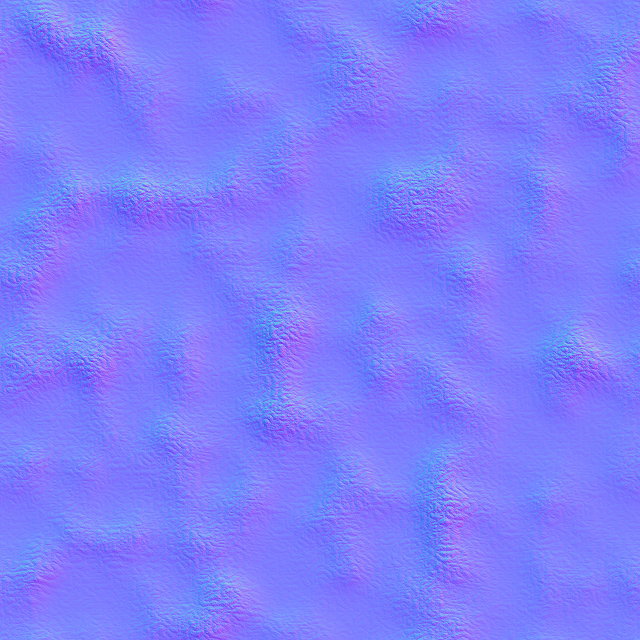
Write a Shadertoy shader that draws this texture map.

```glsl
const vec2 MOUND_CELLS = vec2(8.0);
const vec2 GRAIN_CELLS = vec2(78.0, 104.0);
const float SAMPLE_STEP = 0.0008;

// Integer hash giving a unit gradient for a lattice cell
vec2 cellGradient(vec2 cell, float seed) {
    uvec3 v = uvec3(cell, seed) * 1664525u + 1013904223u;
    v.x += v.y * v.z;
    v.y += v.z * v.x;
    v.z += v.x * v.y;
    v ^= v >> 16u;
    v.x += v.y * v.z;
    float angle = float(v.x & 0xFFFFu) / 65536.0 * 6.2832;
    return vec2(cos(angle), sin(angle));
}

float cornerValue(vec2 cell, vec2 local, vec2 corner, vec2 period, float seed) {
    return dot(cellGradient(mod(cell + corner, period), seed), local - corner);
}

// Gradient noise that repeats across the unit canvas
float tiledNoise(vec2 p, vec2 period, float seed) {
    vec2 q = p * period;
    vec2 cell = floor(q);
    vec2 f = q - cell;
    vec2 w = f * f * f * (f * (f * 6.0 - 15.0) + 10.0);
    float low = mix(cornerValue(cell, f, vec2(0, 0), period, seed),
                    cornerValue(cell, f, vec2(1, 0), period, seed), w.x);
    float high = mix(cornerValue(cell, f, vec2(0, 1), period, seed),
                     cornerValue(cell, f, vec2(1, 1), period, seed), w.x);
    return mix(low, high, w.y);
}

// Broad swells, 0 in the hollows and 1 on the crests
float moundMask(vec2 p, vec2 period) {
    float n = tiledNoise(p, period, 5.0)
            + 0.3 * tiledNoise(p, period * 2.0 - 1.0, 8.0);
    return smoothstep(-0.55, 0.75, n);
}

// Creased grain whose octaves share the same steepness
float grain(vec2 p, vec2 period) {
    float sum = 0.0;
    float amplitude = 1.0;
    for (int i = 0; i < 3; i++) {
        sum += amplitude * abs(tiledNoise(p, period, 20.0 + float(i)));
        period *= 2.0;
        amplitude *= 0.5;
    }
    return sum;
}

// Mounds carry more roughness than the hollows
float surfaceHeight(vec2 p) {
    float m = moundMask(p, MOUND_CELLS);
    float crest = m * m * m;
    vec2 slipped = p + 0.025 * m * vec2(0.7, -0.7);
    float roughness = 0.0004 + 0.0009 * m + 0.0026 * crest;
    return 0.006 * m + 0.008 * crest + roughness * grain(slipped, GRAIN_CELLS);
}

vec3 surfaceNormal(vec2 p, float e) {
    vec2 dx = vec2(e, 0.0);
    vec2 dy = vec2(0.0, e);
    vec2 slope = vec2(surfaceHeight(p + dx) - surfaceHeight(p - dx),
                      surfaceHeight(p + dy) - surfaceHeight(p - dy)) / (2.0 * e);
    return normalize(vec3(-slope, 1.0));
}

void mainImage(out vec4 fragColor, in vec2 fragCoord) {
    vec2 p = fragCoord / iResolution.y;
    vec3 normal = surfaceNormal(p, SAMPLE_STEP);
    vec3 encoded = 0.5 + 0.5 * normal;
    fragColor = vec4(encoded - vec3(0.008, 0.006, 0.004), 1.0);
}
```
